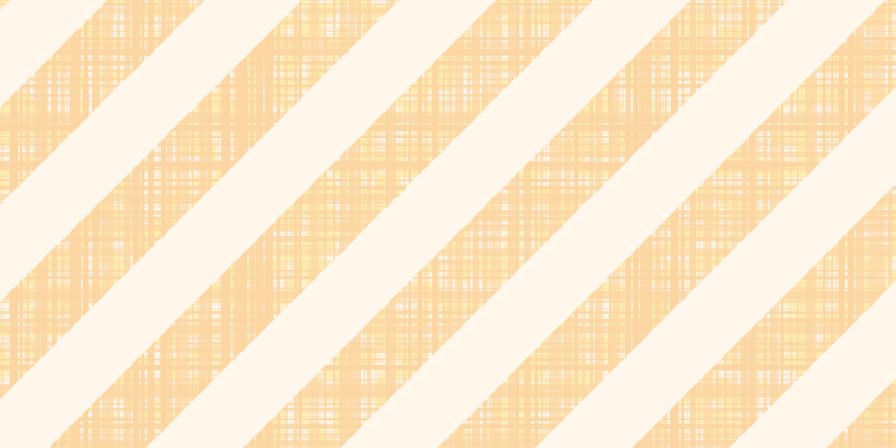
Write a WebGL 2 fragment shader that draws this pattern.

```glsl
#version 300 es
precision highp float;
// Diagonal cream and peach stripes. The peach bands are a loose linen weave:
// irregular horizontal and vertical threads cross over a pale yellow ground,
// and small cream openings show where both thread directions leave a gap.
uniform vec2 u_resolution;
out vec4 fragColor;

const vec3 CREAM  = vec3(1.00, 0.965, 0.927);
const vec3 PEACH  = vec3(0.984, 0.837, 0.635);
const vec3 YELLOW = vec3(1.00, 0.935, 0.695);

// Lengths are fractions of the canvas height.
const float STRIPE_PERIOD = 0.4341;  // measured along the x axis
const float STRIPE_START  = 0.2401;  // first peach band, from the top left
const float COARSE_PITCH  = 0.0185;
const float FINE_PITCH    = 0.0085;

float hash(vec2 p) {
    vec3 q = fract(p.xyx * vec3(0.1031, 0.1030, 0.0973));
    q += dot(q, q.yzx + 33.33);
    return fract((q.x + q.y) * q.z);
}

float noise(vec2 p) {
    vec2 cell = floor(p);
    vec2 f = fract(p);
    f = f * f * (3.0 - 2.0 * f);
    float low  = mix(hash(cell), hash(cell + vec2(1.0, 0.0)), f.x);
    float high = mix(hash(cell + vec2(0.0, 1.0)), hash(cell + 1.0), f.x);
    return mix(low, high, f.y);
}

// Coverage by parallel threads of random place, width and opacity.
float threads(float across, float along, float pitch, float maxHalf, float seed, float pixel) {
    float s = across / pitch;
    float soft = 0.6 * pixel / pitch;
    float cover = 0.0;
    for (int i = -1; i <= 1; i++) {
        float id = floor(s) + float(i);
        vec2 key = vec2(id, seed);
        float center = id + 0.2 + 0.6 * hash(key);
        float wobble = noise(vec2(along * 9.0, id * 7.0 + seed)) - 0.5;
        float halfWidth = mix(0.06, maxHalf, hash(key + 17.0)) + 0.16 * wobble;
        float opacity = mix(0.6, 1.0, hash(key + 41.0));
        float edge = abs(s - center) - halfWidth;
        cover = max(cover, opacity * (1.0 - smoothstep(-soft, soft, edge)));
    }
    return cover;
}

// Openness between threads of one direction, coarse and fine together.
float gaps(float across, float along, float seed, float pixel) {
    float coarse = threads(across, along, COARSE_PITCH, 0.52, seed, pixel);
    float fine = threads(across, along, FINE_PITCH, 0.32, seed + 90.0, pixel);
    return (1.0 - coarse) * (1.0 - 0.55 * fine);
}

vec3 linen(vec2 p, float pixel) {
    float open = gaps(p.x, p.y, 3.0, pixel) * gaps(p.y, p.x, 211.0, pixel);
    float worn = noise(p * vec2(34.0, 42.0) + 60.0);
    vec3 ground = mix(YELLOW, CREAM, smoothstep(0.35, 0.75, worn));
    return mix(PEACH, ground, clamp(open * 1.25, 0.0, 1.0));
}

// Signed distance to the diagonal bands, negative inside.
float stripeDistance(vec2 p) {
    float t = (p.x + 1.0 - p.y - STRIPE_START) / STRIPE_PERIOD;
    return (abs(fract(t + 0.25) - 0.5) - 0.25) * STRIPE_PERIOD * 0.7071;
}

void main() {
    vec2 p = gl_FragCoord.xy / u_resolution.y;
    float pixel = 1.0 / u_resolution.y;

    // Thread ends make the band edges slightly uneven.
    float fray = 0.003 * (noise(p * vec2(90.0, 110.0)) - 0.5);
    float band = 1.0 - smoothstep(-0.7 * pixel, 0.7 * pixel, stripeDistance(p) + fray);

    fragColor = vec4(mix(CREAM, linen(p, pixel), band), 1.0);
}
```
